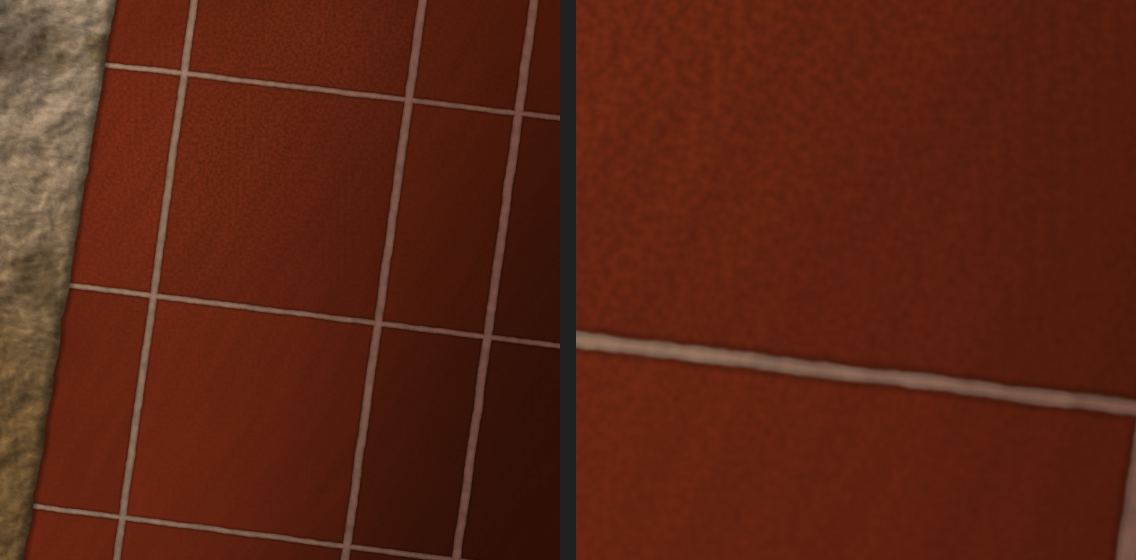
Left, the full canvas; right, a detail of the centre.
Give the GLSL for this texture, as a three.js fragment shader.

```glsl
// Slanted terracotta floor tiles with pale grout beside a rough stone wall.
varying vec2 vUv;

float hash(vec2 p) {
  return fract(sin(dot(p, vec2(127.1, 311.7))) * 43758.5);
}

vec2 gradient(vec2 cell) {
  float angle = 6.2832 * hash(cell);
  return vec2(cos(angle), sin(angle));
}

// Gradient noise, roughly -0.7 to 0.7
float noise(vec2 p) {
  vec2 i = floor(p), f = fract(p);
  vec2 s = f * f * f * (f * (f * 6.0 - 15.0) + 10.0);
  float a = dot(gradient(i), f);
  float b = dot(gradient(i + vec2(1, 0)), f - vec2(1, 0));
  float c = dot(gradient(i + vec2(0, 1)), f - vec2(0, 1));
  float d = dot(gradient(i + vec2(1, 1)), f - vec2(1, 1));
  return mix(mix(a, b, s.x), mix(c, d, s.x), s.y);
}

float fbm(vec2 p) {
  float sum = 0.0, amp = 0.6;
  for (int i = 0; i < 5; i++) {
    sum += amp * noise(p);
    p = mat2(1.6, 1.2, -1.2, 1.6) * p + 3.7;
    amp *= 0.52;
  }
  return sum;
}

vec3 wallColor(vec2 p) {
  // Chipped relief lit from the upper left
  vec2 q = p * vec2(17.0, 23.0) + 0.5 * vec2(fbm(p * 9.0), fbm(p * 9.0 + 5.0));
  float relief = fbm(q) - fbm(q + vec2(-0.12, 0.16));
  float stain = fbm(p * 6.0 + 2.0);
  float height = smoothstep(0.2, 0.85, p.y + 0.25 * stain);
  vec3 stone = mix(vec3(0.40, 0.30, 0.18), vec3(0.55, 0.47, 0.38), height);
  stone = mix(stone, vec3(0.32, 0.25, 0.15), 0.75 * smoothstep(0.05, 0.4, stain));
  // Darker upper left corner
  stone *= 1.0 - 0.3 * (1.0 - smoothstep(0.0, 0.16, length(p - vec2(0.0, 0.93))));
  stone *= 1.0 + 0.2 * fbm(p * 60.0);
  return stone * (1.0 + 0.85 * clamp(relief, -0.4, 0.4));
}

vec3 tileColor(vec2 p, vec2 cell) {
  float cloud = fbm(p * 4.0 + cell * 7.0);
  float shade = smoothstep(0.1, 0.95, p.x + 0.2 * cloud);
  vec3 clay = mix(vec3(0.40, 0.14, 0.07), vec3(0.285, 0.095, 0.04), shade);
  clay *= 0.96 + 0.08 * hash(cell + 4.0);
  // Lower right falls into shadow
  clay *= 1.0 - 0.35 * smoothstep(0.85, 1.5, p.x + 0.6 * (1.0 - p.y));
  // Soft sheen with visible grain
  float sheen = exp(-14.0 * dot(p - vec2(0.36, 0.72), p - vec2(0.36, 0.72)));
  sheen += 0.9 * exp(-30.0 * dot(p - vec2(0.6, 0.96), p - vec2(0.6, 0.96)));
  clay += vec3(0.045, 0.025, 0.014) * sheen;
  float grain = noise(p * 150.0) + 0.6 * noise(p * 260.0);
  clay *= 1.0 + (0.05 + 0.13 * sheen) * grain;
  // Faint brushed streaks
  float streak = noise(vec2(p.x * 38.0 - p.y * 22.0, p.x * 3.0 + p.y * 6.0));
  return clay * (1.0 + 0.06 * streak + 0.09 * cloud);
}

void main() {
  vec2 p = vUv;
  vec2 wobble = 0.0016 * vec2(noise(p * 13.0), noise(p * 13.0 + 9.0));

  // Skewed floor axes: wide and narrow columns alternate, rows are even
  float u = p.x - 0.139 * p.y + wobble.x - 0.208;
  float v = p.y + p.x * (0.129 - 0.014 * p.y) + wobble.y - 0.104;
  float a = mod(u, 0.607);
  float b = mod(v, 0.4015);
  float dColumn = min(min(a, 0.607 - a), abs(a - 0.408));
  float dRow = min(b, 0.4015 - b);
  vec2 cell = vec2(2.0 * floor(u / 0.607) + step(0.408, a), floor(v / 0.4015));

  // Joint distances, with worn edges
  float wear = 0.0012 * noise(p * 55.0) + 0.0006 * noise(p * 140.0);
  float column = dColumn - 0.0062 - 0.0022 * p.x + wear;
  float row = dRow - 0.0048 + wear;
  float joint = min(column, row);

  vec3 color = tileColor(p, cell);
  color *= 1.0 - 0.2 * (1.0 - smoothstep(0.0, 0.006, joint));

  // Grout turns from sandy to rosy across the floor
  vec3 grout = mix(vec3(0.54, 0.43, 0.35), vec3(0.42, 0.27, 0.23), smoothstep(0.1, 1.0, p.x));
  grout *= 1.0 + 0.12 * smoothstep(0.003, -0.003, row) * (1.0 - p.x);
  grout *= 0.93 + 0.16 * p.y + 0.22 * fbm(p * 45.0);
  grout *= 1.0 - 0.22 * smoothstep(-0.005, 0.0, joint);
  color = mix(color, grout, 1.0 - smoothstep(-0.0015, 0.0015, joint));

  // Rough wall edge and the shadow at its foot
  float edge = p.x - 0.139 * p.y - 0.043 - 0.024 * p.y;
  edge += 0.007 * fbm(p * 22.0);
  color *= 1.0 - 0.35 * (1.0 - smoothstep(0.0, 0.014, edge));
  vec3 wall = wallColor(p) * (1.0 - 0.4 * smoothstep(-0.022, 0.0, edge));
  color = mix(color, wall, 1.0 - smoothstep(-0.002, 0.002, edge));

  gl_FragColor = vec4(color, 1.0);
}
```
